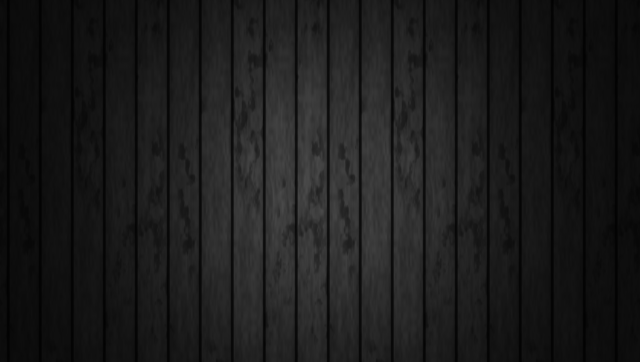
Give the GLSL for this texture, as a Shadertoy shader.

```glsl
const float PLANK_COUNT = 20.0;
const float SEAM_OFFSET = 0.0129;
const float PATTERN_PERIOD = 5.0;

float hash21(vec2 p) {
    vec3 q = fract(vec3(p.xyx) * 0.1031);
    q += dot(q, q.yzx + 33.33);
    return fract((q.x + q.y) * q.z);
}

float valueNoise(vec2 p) {
    vec2 cell = floor(p);
    vec2 f = fract(p);
    f = f * f * (3.0 - 2.0 * f);
    float low = mix(hash21(cell), hash21(cell + vec2(1.0, 0.0)), f.x);
    float high = mix(hash21(cell + vec2(0.0, 1.0)), hash21(cell + 1.0), f.x);
    return mix(low, high, f.y);
}

float layeredNoise(vec2 p) {
    float sum = 0.0;
    float weight = 0.5;
    for (int i = 0; i < 3; i++) {
        sum += weight * valueNoise(p);
        p = p * 2.03 + 17.3;
        weight *= 0.5;
    }
    return sum / 0.875;
}

// Long fibres, short pores and arched growth rings, centred on zero
float woodGrain(vec2 p, float seed) {
    vec2 q = p + vec2(seed * 13.0, seed * 7.0);
    float bend = layeredNoise(q * vec2(2.0, 5.0)) - 0.5;
    float fibres = layeredNoise(vec2(q.x * 9.0 + bend * 2.5, q.y * 9.0)) - 0.5;
    float pores = valueNoise(vec2(q.x * 15.0 + bend * 2.0, q.y * 55.0)) - 0.5;
    float arch = p.x - 0.5 + 0.25 * bend;
    float rings = sin(40.0 * (arch * arch + 0.22 * p.y + 0.2 * bend));
    float ringArea = smoothstep(0.4, 0.05, abs(arch));
    return 0.32 * fibres + 0.22 * pores + 0.045 * rings * ringArea;
}

// Dark weathered flecks gathered in patches
float stains(vec2 p, float seed) {
    vec2 q = p + seed * vec2(5.0, 11.0);
    float patches = smoothstep(0.52, 0.8, valueNoise(q * vec2(1.6, 4.5)));
    float flecks = smoothstep(0.48, 0.75, layeredNoise(q * vec2(5.0, 24.0)));
    return patches * flecks;
}

// Dark gap with softly shaded plank edges
float seamShade(float x, float pixel) {
    float d = abs(fract(x + 0.5) - 0.5);
    float gap = 1.0 - smoothstep(0.018, 0.035 + pixel, d);
    float bevel = exp(-d * 16.0);
    float rim = exp(-pow((fract(x) - 0.075) / 0.025, 2.0));
    return (1.0 - 0.68 * gap) * (1.0 - 0.3 * bevel) + 0.06 * rim;
}

float centreGlow(vec2 uv) {
    vec2 d = (uv - vec2(0.5, 0.48)) / vec2(0.28, 0.52);
    return 0.04 + 0.195 * exp(-dot(d, d));
}

void mainImage(out vec4 fragColor, in vec2 fragCoord) {
    vec2 uv = fragCoord / iResolution.xy;
    float plankX = (uv.x - SEAM_OFFSET) * PLANK_COUNT;
    float plankId = mod(floor(plankX), PATTERN_PERIOD) + 1.0;
    vec2 plankPos = vec2(fract(plankX), uv.y);
    float pixel = PLANK_COUNT / iResolution.x;

    // Plank surface
    float tone = 0.98 + 0.14 * hash21(vec2(plankId, 4.0));
    float surface = tone + woodGrain(plankPos, plankId);
    surface *= 1.0 - 0.4 * stains(plankPos, plankId);
    surface *= seamShade(plankX, pixel);

    // Light falling off toward the borders
    float light = centreGlow(uv) * surface;
    fragColor = vec4(vec3(clamp(light, 0.0, 1.0)), 1.0);
}
```
